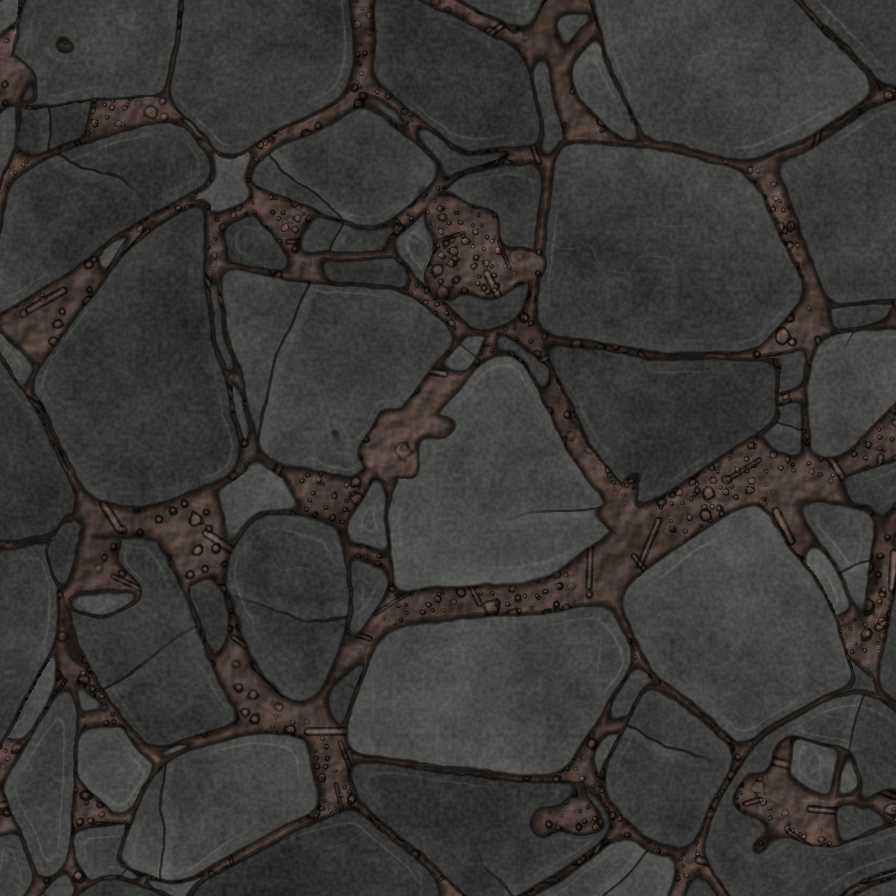
Write a Shadertoy shader that draws this texture.

```glsl
#define STONE_SCALE 4.7
#define PEBBLE_SCALE 11.0
#define SIZE_SPREAD 0.55
#define CORNER_ROUND 0.10
#define WARP 0.075
#define GRAIN 0.055
#define TONE_DARK 0.180
#define TONE_LIGHT 0.285
#define SOIL_DARK vec3(0.205, 0.165, 0.148)
#define SOIL_LIGHT vec3(0.385, 0.312, 0.280)

vec2 hash2(vec2 p) {
    vec3 q = fract(p.xyx * vec3(0.1031, 0.1030, 0.0973));
    q += dot(q, q.yzx + 33.33);
    return fract((q.xx + q.yz) * q.zy);
}

vec2 direction(float turn) {
    return vec2(cos(6.2832 * turn), sin(6.2832 * turn));
}

float cornerSlope(vec2 cell, vec2 offset) {
    return dot(direction(hash2(cell).x), offset);
}

float gradNoise(vec2 p) {
    vec2 i = floor(p), f = fract(p), e = vec2(1, 0);
    vec2 u = f * f * f * (f * (f * 6.0 - 15.0) + 10.0);
    float low = mix(cornerSlope(i, f), cornerSlope(i + e, f - e), u.x);
    float high = mix(cornerSlope(i + e.yx, f - e.yx), cornerSlope(i + 1.0, f - 1.0), u.x);
    return mix(low, high, u.y);
}

float fbm(vec2 p) {
    float sum = 0.0, gain = 1.0;
    for (int i = 0; i < 4; i++) {
        sum += gain * gradNoise(p);
        p = mat2(1.6, 1.2, -1.2, 1.6) * p + 7.3;
        gain *= 0.5;
    }
    return sum;
}

float smoothMin(float a, float b, float k) {
    float h = max(k - abs(a - b), 0.0) / k;
    return min(a, b) - 0.25 * h * h * k;
}

// Site of a weighted cell relative to q; z is its power distance
vec3 site(vec2 cell, vec2 q, float seed) {
    vec2 r = cell + 0.1 + 0.8 * hash2(cell + seed) - q;
    return vec3(r, dot(r, r) - SIZE_SPREAD * hash2(cell + seed + 51.0).x);
}

// Rounded distance to the cell border, in cell units, with one side cut off
float cellBorder(vec2 q, float seed, out vec2 id, out vec2 local) {
    vec2 base = floor(q);
    vec3 nearest = vec3(0, 0, 99);
    for (int k = 0; k < 25; k++) {
        vec2 cell = base + vec2(k % 5, k / 5) - 2.0;
        vec3 s = site(cell, q, seed);
        if (s.z < nearest.z) { nearest = s; id = cell; }
    }
    float border = 9.0;
    for (int k = 0; k < 25; k++) {
        vec2 cell = base + vec2(k % 5, k / 5) - 2.0;
        if (cell == id) continue;
        vec3 s = site(cell, q, seed);
        border = smoothMin(border, 0.5 * (s.z - nearest.z) / length(s.xy - nearest.xy), CORNER_ROUND);
    }
    local = -nearest.xy;
    id += seed;
    vec2 h = hash2(id + 61.0);
    return smoothMin(border, 0.30 + 0.35 * h.x - dot(local, direction(h.y)), CORNER_ROUND);
}

// Slate face: stains, tilt, worn facet rim, split line, thin dark edge
vec3 shadeStone(vec2 p, float d, vec2 id, vec2 local, float scale) {
    vec2 h = hash2(id + 13.0), g = hash2(id + 29.0), dir = direction(h.y);
    float tone = mix(TONE_DARK, TONE_LIGHT, h.x);
    tone += 0.03 * dot(local, dir) + 0.055 * fbm(p * 7.0 + id * 3.7) + 0.035 * fbm(p * 30.0);
    tone += GRAIN * (gradNoise(p * 210.0) + 0.6 * gradNoise(p * 110.0));
    float wear = smoothstep(-0.15, 0.4, gradNoise(p * 9.0 + id));
    float rim = (d - 0.012 - 0.012 * gradNoise(p * 7.0 + id)) / 0.0014;
    tone += 0.07 * wear * exp(-rim * rim) + 0.015 * smoothstep(0.02, 0.004, d);
    float split = (dot(local, dir.yx * vec2(-1, 1)) - 0.4 * (g.x - 0.5)) / scale + 0.012 * gradNoise(p * 13.0);
    float hasSplit = step(0.5, g.y) * smoothstep(-0.25, 0.05, gradNoise(p * 5.0 + id));
    tone += hasSplit * 0.04 * smoothstep(0.010, 0.002, abs(split - 0.005));
    tone *= 1.0 - 0.55 * hasSplit * smoothstep(0.0024, 0.0006, abs(split));
    float vein = abs(gradNoise(p * 8.0 + id * 5.1) + 0.3 * gradNoise(p * 25.0));
    tone += 0.04 * wear * smoothstep(0.016, 0.0, vein);
    tone *= mix(0.40, 1.0, smoothstep(0.0, 0.0032, d));
    return tone * vec3(1.0, 1.0, 0.99);
}

// Raised crumbs: pale top, dark outline
float crumbs(vec2 p, float scale) {
    vec2 q = p * scale, base = floor(q);
    float relief = 0.0;
    for (int k = 0; k < 9; k++) {
        vec2 cell = base + vec2(k % 3, k / 3) - 1.0, h = hash2(cell + scale);
        vec2 r = q - cell - h;
        float radius = mix(0.1, 0.36, h.x * h.y);
        float clump = smoothstep(-0.05, 0.15, gradNoise((cell + h) / scale * 7.0));
        float d = length(r) * (1.0 + 0.5 * gradNoise(q * 2.5)) - radius;
        float body = smoothstep(0.04, -0.06, d) * (0.3 + 0.6 * dot(r, vec2(-0.6, 0.8)) / radius);
        relief += clump * (body - 0.9 * smoothstep(0.11, 0.02, abs(d)));
    }
    return relief;
}

// Scattered twigs: short capsules with dark outlines
float twigs(vec2 p, float scale) {
    vec2 q = p * scale, base = floor(q);
    float relief = 0.0;
    for (int k = 0; k < 9; k++) {
        vec2 cell = base + vec2(k % 3, k / 3) - 1.0, h = hash2(cell + 83.0), g = hash2(cell + 97.0);
        vec2 axis = direction(g.x), r = q - cell - h;
        float along = dot(r, axis), halfLength = mix(0.12, 0.45, g.y);
        float d = length(r - axis * clamp(along, -halfLength, halfLength)) - mix(0.015, 0.06, h.x);
        relief += step(0.25, h.y) * (0.5 * smoothstep(0.02, -0.02, d) - 0.85 * smoothstep(0.04, 0.01, abs(d)));
    }
    return relief;
}

vec3 shadeSoil(vec2 p, float gap) {
    vec3 color = mix(SOIL_DARK, SOIL_LIGHT, clamp(0.42 + 0.5 * fbm(p * 9.0), 0.0, 1.0));
    float bump = fbm(p * 45.0) - fbm(p * 45.0 + vec2(0.16, -0.2));
    float relief = 0.8 * bump + crumbs(p, 40.0) + 0.8 * crumbs(p + 3.0, 75.0) + twigs(p, 16.0);
    color *= clamp(1.0 + 0.75 * relief, 0.3, 1.6);
    return color * mix(0.42, 1.0, smoothstep(0.0, 0.008, gap));
}

void mainImage(out vec4 fragColor, in vec2 fragCoord) {
    vec2 p = fragCoord / iResolution.y;
    float pixel = 0.7 / iResolution.y;
    vec2 warped = p + WARP * vec2(gradNoise(p * 2.6), gradNoise(p * 2.6 + 31.0));
    warped += 0.006 * vec2(gradNoise(p * 17.0), gradNoise(p * 17.0 + 9.0)) + 0.0018 * gradNoise(p * 70.0);

    // Large slabs, with patches of soil eating into them
    vec2 id, local, pebbleId, pebbleLocal;
    float border = cellBorder(warped * STONE_SCALE, 11.0, id, local);
    vec2 h = hash2(id + 5.0);
    float inset = mix(0.012, 0.07, h.x * h.x) + 0.10 * step(0.86, h.y);
    float bite = 0.18 * (0.40 - gradNoise(p * 5.0 + 9.0) - 0.2 * gradNoise(p * 22.0));
    float slab = min((border - inset) / STONE_SCALE, bite);

    // Small stones fitted into the wider gaps
    float pebble = cellBorder(warped * PEBBLE_SCALE, 47.0, pebbleId, pebbleLocal);
    vec2 g = hash2(pebbleId + 5.0);
    pebble = (pebble - mix(0.03, 0.14, g.x) - step(0.55, g.y)) / PEBBLE_SCALE;
    pebble = smoothMin(pebble, -slab - 0.003, 0.012);

    vec3 color = shadeSoil(p, min(-slab, -pebble));
    color = mix(color, shadeStone(p, pebble, pebbleId, pebbleLocal, PEBBLE_SCALE), smoothstep(-pixel, pixel, pebble));
    color = mix(color, shadeStone(p, slab, id, local, STONE_SCALE), smoothstep(-pixel, pixel, slab));
    fragColor = vec4(color, 1.0);
}
```
